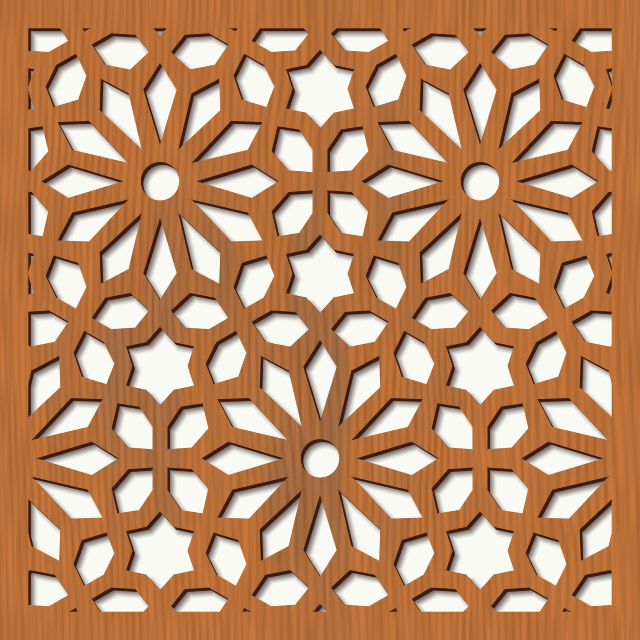
Write a WebGL 1 fragment shader that draws this pattern.

```glsl
precision highp float;
// Carved wooden lattice: twelve-petal rosettes and six-point stars cut through a framed board.

uniform vec2 u_resolution;

// Lengths are in board units; the canvas is BOARD units wide.
const float BOARD = 768.0;
const float SPACING = 384.0;          // distance between rosette centres
const float ROW = 332.55;             // SPACING * sqrt(3) / 2
const float OPENING = 350.0;          // half size of the area inside the frame
const vec2 ROSETTE = vec2(384.0, 218.0);
const vec2 STAR = vec2(192.0, 110.85);
const float HUB_RADIUS = 23.0;
const float STAR_TIP = 47.0;
const float STAR_NOTCH = 33.0;
const vec2 WALL_OFFSET = vec2(-3.0, 3.4);
const vec2 SHADOW_OFFSET = vec2(-6.5, 7.0);
const float SHADOW_BLUR = 6.0;
const float GRAIN_LINES = 84.0;       // whole number, so the grain wraps

const vec3 WARM_WOOD = vec3(0.72, 0.43, 0.215);
const vec3 DULL_WOOD = vec3(0.62, 0.41, 0.26);
const vec3 WALL = vec3(0.23, 0.11, 0.07);
const vec3 SHADOW = vec3(0.46, 0.42, 0.41);
const vec3 BACKING = vec3(0.98, 0.98, 0.96);

float hash(vec2 p) {
  return fract(sin(dot(p, vec2(127.1, 311.7))) * 43758.55);
}

// Value noise that repeats after "period" cells.
float noise(vec2 uv, vec2 period) {
  vec2 p = uv * period;
  vec2 i = floor(p);
  vec2 f = fract(p);
  f = f * f * (3.0 - 2.0 * f);
  vec2 lo = mod(i, period);
  vec2 hi = mod(i + 1.0, period);
  return mix(mix(hash(lo), hash(vec2(hi.x, lo.y)), f.x),
             mix(hash(vec2(lo.x, hi.y)), hash(hi), f.x), f.y);
}

// Reflect points on the positive side of a mirror through the origin.
vec2 fold(vec2 p, vec2 normal) {
  return p - 2.0 * max(dot(p, normal), 0.0) * normal;
}

// Signed distance to the line a-b, positive on its right side.
float side(vec2 p, vec2 a, vec2 b) {
  vec2 d = normalize(b - a);
  return dot(p - a, vec2(d.y, -d.x));
}

// Offset from the nearest rosette centre on the triangular grid.
vec2 nearestRosette(vec2 p) {
  vec2 period = vec2(SPACING, 2.0 * ROW);
  vec2 a = mod(p + 0.5 * period, period) - 0.5 * period;
  vec2 b = mod(p, period) - 0.5 * period;
  return dot(a, a) < dot(b, b) ? a : b;
}

float petal(vec2 p) {
  vec2 shoulder = vec2(110.0, 20.0);
  return max(side(p, vec2(142.0, 0.0), shoulder), side(p, shoulder, vec2(44.0, 0.0)));
}

// Six-sided opening between two petals and a star.
float cell(vec2 p) {
  vec2 a = vec2(134.0, 36.0);
  vec2 b = vec2(154.0, 13.0);
  vec2 c = vec2(183.0, 11.0);
  vec2 d = vec2(183.0, 38.0);
  vec2 e = vec2(167.0, 62.0);
  vec2 f = vec2(141.0, 66.0);
  float inner = max(max(side(p, a, b), side(p, b, c)), side(p, f, a));
  float outer = max(max(side(p, c, d), side(p, d, e)), side(p, e, f));
  return max(inner, outer);
}

float star(vec2 p) {
  p = fold(STAR - p, vec2(0.866, -0.5));
  return side(p, STAR_NOTCH * vec2(0.5, 0.866), vec2(0.0, STAR_TIP));
}

// Signed distance to the openings, negative where the board is cut away.
float cutout(vec2 p) {
  vec2 q = abs(nearestRosette(p - ROSETTE));
  q = fold(q, vec2(-0.5, 0.866));
  q.y = abs(q.y);
  float d = min(length(q) - HUB_RADIUS, petal(fold(q, vec2(-0.2588, 0.9659))));
  d = min(d, min(cell(q), star(q)));
  vec2 fromCentre = abs(p - 0.5 * BOARD);
  return max(d, max(fromCentre.x, fromCentre.y) - OPENING);
}

vec3 wood(vec2 uv) {
  float warp = 5.0 * noise(uv, vec2(5.0, 2.0)) + 0.8 * noise(uv, vec2(18.0, 9.0));
  float ring = 0.5 + 0.5 * sin(6.2831853 * (uv.x * GRAIN_LINES + warp));
  float fibre = noise(uv, vec2(256.0, 14.0)) - 0.5;
  float strength = 0.4 + 0.6 * noise(uv, vec2(9.0, 4.0));
  float patches = 0.65 * noise(uv, vec2(4.0, 2.0)) + 0.35 * noise(uv, vec2(23.0, 5.0));
  vec3 tone = mix(WARM_WOOD, DULL_WOOD, smoothstep(0.35, 0.75, patches));
  return tone * (1.04 - 0.14 * strength * ring * ring + 0.12 * fibre);
}

void main() {
  vec2 uv = gl_FragCoord.xy / u_resolution;
  vec2 p = uv * BOARD;
  float soft = 0.6 * BOARD / min(u_resolution.x, u_resolution.y);

  // Backing with a soft shadow, then the thickness of the board, then its face.
  float shade = smoothstep(-SHADOW_BLUR, SHADOW_BLUR, cutout(p + SHADOW_OFFSET));
  vec3 color = mix(BACKING, SHADOW, shade);
  color = mix(color, WALL, smoothstep(-soft, soft, cutout(p + WALL_OFFSET)));
  color = mix(color, wood(uv), smoothstep(-soft, soft, cutout(p)));
  gl_FragColor = vec4(color, 1.0);
}
```
